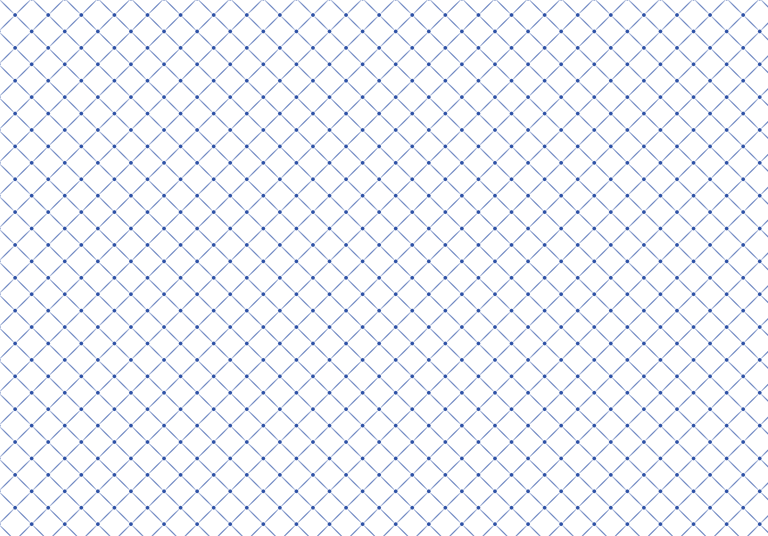
Give the GLSL for this pattern, as a WebGL 1 fragment shader.

```glsl
precision highp float;
// Diamond lattice of tapered blue strokes with a dot at every crossing, on white.

uniform vec2 u_resolution;

const vec2 REPEATS = vec2(23.207, 16.318);   // cells across and down
const vec2 FIRST_DOT = vec2(0.457, 0.457);   // from the top left, in cells
const float STROKE_HALF_WIDTH = 0.0128;      // at mid stroke, in cells
const float DOT_RADIUS = 0.056;              // in cells
const vec3 PAPER = vec3(1.0);
const vec3 INK = vec3(0.18, 0.32, 0.65);

// Signed offset to the nearest integer.
vec2 nearestOffset(vec2 q) {
  return fract(q + 0.5) - 0.5;
}

// Coverage of a band, reliable even when it is thinner than a pixel.
float band(float d, float halfWidth, float blur) {
  return smoothstep(-blur, blur, d + halfWidth)
       - smoothstep(-blur, blur, d - halfWidth);
}

// Lens-shaped stroke: widest midway between two dots, pointed at both.
float taperedStroke(float across, float along, float halfWidth, float blur) {
  float t = 2.0 * (fract(along) - 0.5);
  return band(across, halfWidth * (1.0 - t * t), blur);
}

float disc(float d, float radius, float blur) {
  return 1.0 - smoothstep(radius - blur, radius + blur, d);
}

void main() {
  vec2 uv = gl_FragCoord.xy / u_resolution;
  vec2 cell = vec2(uv.x, 1.0 - uv.y) * REPEATS - FIRST_DOT;
  float pixel = REPEATS.y / u_resolution.y;

  // Turned by 45 degrees, every crossing falls on an integer point.
  vec2 lattice = vec2(cell.x + cell.y, cell.x - cell.y);
  vec2 offset = nearestOffset(lattice) * sqrt(0.5);

  float blur = 0.85 * pixel;
  float rising = taperedStroke(offset.x, lattice.y, STROKE_HALF_WIDTH, blur);
  float falling = taperedStroke(offset.y, lattice.x, STROKE_HALF_WIDTH, blur);
  float dots = disc(length(offset), DOT_RADIUS, 0.7 * pixel);

  float ink = max(max(rising, falling), dots);
  gl_FragColor = vec4(mix(PAPER, INK, ink), 1.0);
}
```
